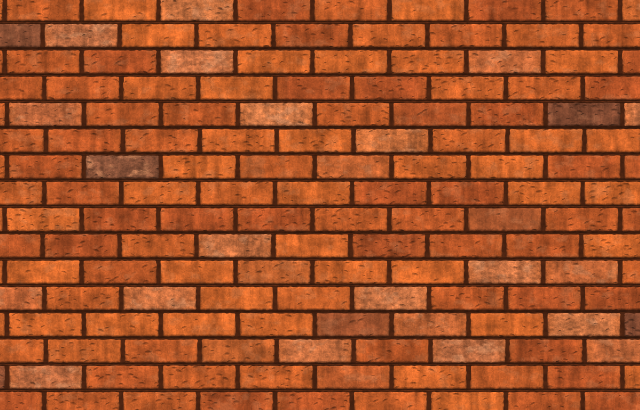
Give the GLSL for this texture, as a WebGL 1 fragment shader.

```glsl
precision highp float;
// Running-bond wall of weathered, dimpled orange-red bricks with dark recessed mortar.
uniform vec2 u_resolution;

#define COLUMNS 8.32
#define ROWS 15.6
#define ORIGIN vec2(0.076, 0.147)       // phase of the first joint, in bricks
#define BRICK_ASPECT 2.916              // brick pitch over row pitch
#define BRICK_HALF vec2(1.372, 0.435)   // half brick, in row pitches
#define DRIFT 0.021                     // sideways wander of the rows
#define PIT_CELL vec2(0.44, 0.29)
#define ORANGE vec3(0.79, 0.39, 0.17)
#define RED vec3(0.67, 0.31, 0.15)
#define BURNT vec3(0.45, 0.28, 0.21)
#define PALE vec3(0.78, 0.51, 0.35)
#define MORTAR vec3(0.21, 0.10, 0.05)

float hash(vec2 p) {
  vec3 q = fract(vec3(p.xyx) * 0.1031);
  q += dot(q, q.yzx + 33.33);
  return fract((q.x + q.y) * q.z);
}

float noise(vec2 p) {
  vec2 i = floor(p), f = fract(p);
  f = f * f * (3.0 - 2.0 * f);
  float low = mix(hash(i), hash(i + vec2(1.0, 0.0)), f.x);
  float high = mix(hash(i + vec2(0.0, 1.0)), hash(i + 1.0), f.x);
  return mix(low, high, f.y);
}

float fbm(vec2 p) {
  float sum = 0.0, amp = 0.5;
  for (int i = 0; i < 4; i++) {
    sum += amp * noise(p);
    p = p * 2.07 + 17.3;
    amp *= 0.5;
  }
  return sum / 0.9375;
}

float roundedBox(vec2 p, vec2 halfSize, float radius) {
  vec2 q = abs(p) - halfSize + radius;
  return length(max(q, 0.0)) + min(max(q.x, q.y), 0.0) - radius;
}

// Slanted oval dimples: shadowed upper wall, lit lower wall.
float pitShade(vec2 p, float density) {
  float shade = 0.0;
  for (int i = 0; i < 2; i++) {
    float layer = float(i);
    vec2 g = p / PIT_CELL + layer * vec2(37.4, 61.6);
    vec2 id = floor(g) + 200.0;
    vec2 jitter = vec2(hash(id + 3.1), hash(id + 8.7)) - 0.5;
    vec2 q = (fract(g) - 0.5 - jitter * 0.3) * PIT_CELL;
    q.y -= q.x * (hash(id + 5.3) - 0.4) * 0.8;
    q /= mix(vec2(0.07, 0.035), vec2(0.15, 0.075), hash(id + 11.9));
    float bowl = 1.0 - smoothstep(0.45, 1.15, length(q));
    float present = step(hash(id + 23.5), density);
    shade -= present * bowl * (0.17 + 0.36 * q.y);
  }
  return shade;
}

void main() {
  vec2 uv = gl_FragCoord.xy / u_resolution;
  float pixel = ROWS / u_resolution.y;

  // Brick lattice, rows counted from the top
  float y = (1.0 - uv.y) * ROWS + ORIGIN.y;
  float row = floor(y);
  float x = uv.x * COLUMNS - ORIGIN.x - 0.5 * mod(row, 2.0);
  x += DRIFT * cos((row - 1.0) * 0.785);
  vec2 id = vec2(floor(x), row) + 40.0;
  vec2 p = vec2((fract(x) - 0.5) * BRICK_ASPECT, 0.5 - fract(y));
  vec2 wall = vec2(x * BRICK_ASPECT, -y) + 50.0;
  vec2 seed = wall + id * vec2(3.7, 7.3);

  // Slightly chipped outline
  float chips = (noise(wall * 9.0) - 0.5) * 0.035;
  float d = roundedBox(p, BRICK_HALF, 0.045) + chips;
  float cover = 1.0 - smoothstep(-0.75 * pixel, 0.75 * pixel, d);

  // Kiln colour of each brick
  float tone = hash(id + 1.7);
  float pale = smoothstep(0.78, 1.0, hash(id + 9.2));
  float burnt = smoothstep(0.91, 0.97, hash(id + 15.4));
  vec3 brick = mix(RED, ORANGE, smoothstep(0.1, 0.9, tone));
  brick = mix(brick, PALE, 0.55 * pale);
  brick = mix(brick, BURNT, 0.75 * burnt);

  // Clouds, upright firing streaks and pale dusting
  float cloud = fbm(seed * vec2(1.6, 2.4));
  float streak = fbm(seed * vec2(4.5, 0.8) + 31.0);
  float dust = smoothstep(0.52, 0.78, fbm(seed * vec2(2.3, 3.2) + 77.0));
  brick *= 1.0 + 0.45 * (cloud - 0.5) + 0.5 * (streak - 0.5);
  brick = mix(brick, PALE, dust * (0.25 + 0.5 * pale));
  brick = mix(brick, ORANGE * 1.06, 0.3 * smoothstep(0.9, 1.35, abs(p.x)) * (1.0 - burnt));

  // Surface relief: dimples, grain and worn arrises
  float density = mix(0.04, 0.5, hash(id + 27.1)) * (1.0 - 0.5 * pale);
  float grain = noise(seed * 23.0) - 0.5;
  float rough = fbm(seed * vec2(7.0, 11.0)) - 0.5;
  float rim = smoothstep(-0.09, 0.0, d);
  float light = 1.0 + pitShade(seed, density) + 0.13 * grain + (0.18 + 0.3 * pale) * rough;
  light += rim * (0.22 * p.y / BRICK_HALF.y - 0.13);
  brick *= light;

  // Recessed mortar, darkest just under the brick above
  float grit = fbm(wall * 7.0);
  float upright = 1.0 - smoothstep(0.40, 0.47, abs(p.y));
  vec3 mortar = MORTAR * (0.75 + 0.55 * grit + 0.35 * upright);
  mortar *= 1.0 + 0.5 * smoothstep(0.44, 0.5, p.y);

  gl_FragColor = vec4(clamp(mix(mortar, brick, cover), 0.0, 1.0), 1.0);
}
```
